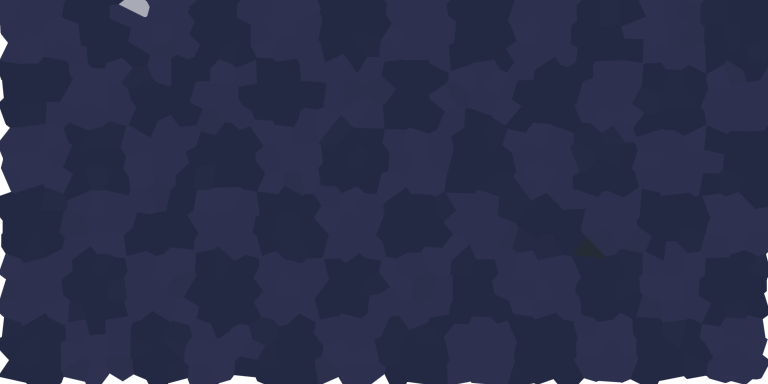
This pattern is drawn by a Shadertoy shader. Its source:

```glsl
// Navy checkerboard broken into irregular crystal tiles, with chipped white borders.

const vec2 TILES = vec2(36.0, 18.0);         // crystal tiles across and down
const float TILES_PER_SQUARE = 3.0;          // tiles along one checker square
const float JITTER = 0.76;                   // scatter of the tile seeds
const vec2 LATTICE_SHIFT = vec2(0.03, 0.04); // lattice offset, in tiles
const float TONE_SCATTER = 0.56;             // lets border tiles swap squares
const float CHIPPED_RIGHT_ROWS = 6.0;        // rows with a worn right border
const float TINT_RANGE = 0.002;              // brightness variation per tile
const float FADED_SHARE = 0.04;              // share of tiles with a blended tone
const float FADED_MIX = 0.15;

const vec2 PALE_SEED = vec2(6.1, 17.85);     // odd tiles, in tile units
const vec2 MOSS_SEED = vec2(27.55, 6.08);

const vec3 DARK_NAVY = vec3(0.142, 0.162, 0.263);
const vec3 LIGHT_NAVY = vec3(0.178, 0.193, 0.309);
const vec3 PALE = vec3(0.66, 0.67, 0.71);
const vec3 MOSS = vec3(0.145, 0.173, 0.212);
const vec3 WHITE = vec3(1.0);

vec2 hash22(vec2 p) {
    vec3 q = fract(p.xyx * vec3(0.1031, 0.1030, 0.0973));
    q += dot(q, q.yzx + 33.33);
    return fract((q.xx + q.yz) * q.zy);
}

bool isTileOf(vec2 id, vec2 seed) {
    return id == floor(seed - LATTICE_SHIFT);
}

vec2 tileSeed(vec2 id) {
    if (isTileOf(id, PALE_SEED)) return PALE_SEED;
    if (isTileOf(id, MOSS_SEED)) return MOSS_SEED;
    return id + LATTICE_SHIFT + 0.5 + JITTER * (hash22(id + 51.0) - 0.5);
}

vec3 tileColor(vec2 id) {
    if (isTileOf(id, PALE_SEED)) return PALE;
    if (isTileOf(id, MOSS_SEED)) return MOSS;

    // Tiles beyond the left, bottom and lower right borders are bare.
    bool chippedRight = id.x >= TILES.x && id.y < CHIPPED_RIGHT_ROWS;
    if (id.x < 0.0 || id.y < 0.0 || chippedRight) return WHITE;

    // Each tile takes the checker tone found close to its seed.
    vec2 probe = tileSeed(id) + TONE_SCATTER * (hash22(id + 93.0) - 0.5);
    vec2 square = floor(clamp(probe, vec2(0.0), TILES - 0.01) / TILES_PER_SQUARE);
    float tone = mod(square.x + square.y, 2.0);

    // Slight wear: a few blended tones and a small brightness shift.
    vec2 wear = hash22(id + 137.0);
    tone = mix(tone, 1.0 - tone, FADED_MIX * step(1.0 - FADED_SHARE, wear.x));
    return mix(DARK_NAVY, LIGHT_NAVY, tone) + TINT_RANGE * (wear.y - 0.5);
}

void mainImage(out vec4 fragColor, in vec2 fragCoord) {
    float pixel = TILES.y / iResolution.y;
    vec2 p = fragCoord * pixel;
    vec2 home = floor(p - LATTICE_SHIFT);

    // Find the nearest and second nearest seeds.
    vec2 nearId = home, nextId = home;
    float nearSq = 1e5, nextSq = 1e5;
    for (int y = -2; y <= 2; y++) {
        for (int x = -2; x <= 2; x++) {
            vec2 id = home + vec2(x, y);
            vec2 offset = tileSeed(id) - p;
            float distSq = dot(offset, offset);
            if (distSq < nearSq) {
                nextSq = nearSq;
                nextId = nearId;
                nearSq = distSq;
                nearId = id;
            } else if (distSq < nextSq) {
                nextSq = distSq;
                nextId = id;
            }
        }
    }

    // Blend the two tiles across their shared edge.
    float seedGap = max(distance(tileSeed(nearId), tileSeed(nextId)), 1e-4);
    float edge = (nextSq - nearSq) / (2.0 * seedGap);
    float cover = smoothstep(-0.75 * pixel, 0.75 * pixel, edge);
    fragColor = vec4(mix(tileColor(nextId), tileColor(nearId), cover), 1.0);
}
```
